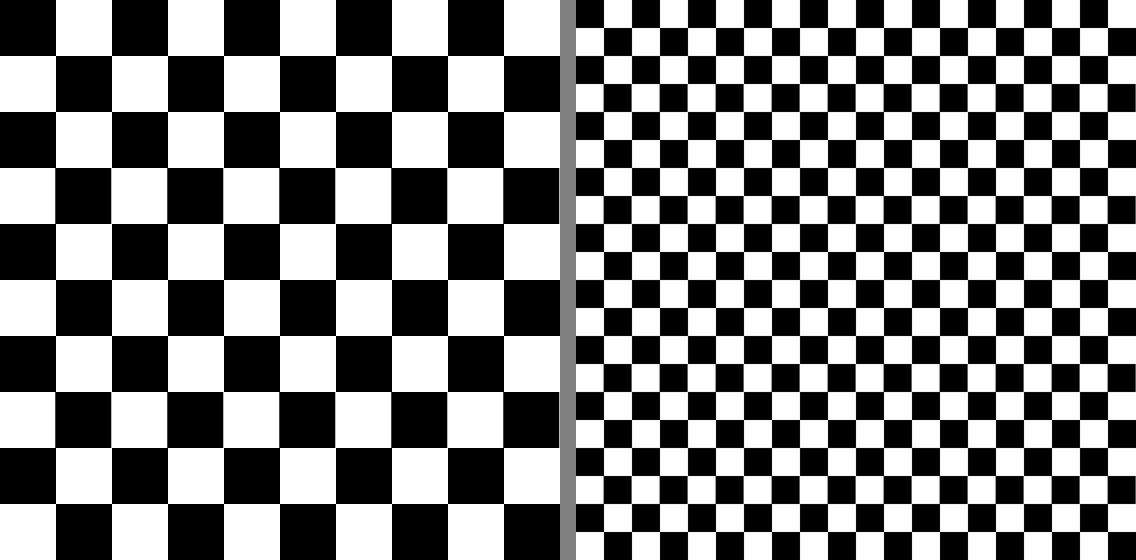
Left, the tile; right, the same tile 2 across and 2 down.
Give the GLSL for this pattern, as a WebGL 2 fragment shader.

```glsl
#version 300 es
precision highp float;

uniform vec2 u_resolution;
out vec4 fragColor;

// Triangle wave: positive inside even cells, negative inside odd ones, zero on edges
vec2 signedEdgeDistance(vec2 p) {
    return abs(mod(p - 0.5, 2.0) - 1.0) - 0.5;
}

void main() {
    // Ten squares across and down
    vec2 cell = gl_FragCoord.xy / u_resolution * 10.0;
    vec2 pixelSize = 10.0 / u_resolution;

    // Every fourth row sits a hair to the left
    float row = floor(cell.y);
    if (mod(row, 4.0) == 2.0) cell.x += 0.013;

    // Square waves with edges one pixel wide; their product alternates the squares
    vec2 wave = clamp(2.0 * signedEdgeDistance(cell) / pixelSize, -1.0, 1.0);
    float whiteness = 0.5 + 0.5 * wave.x * wave.y;

    fragColor = vec4(vec3(whiteness), 1.0);
}
```
